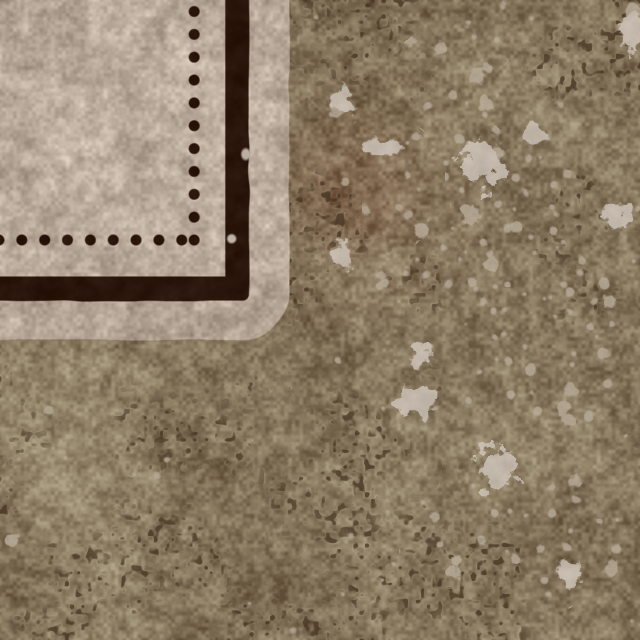
Reproduce this texture procedurally as a Shadertoy shader.

```glsl
float hash(vec2 p) {
    vec3 q = fract(vec3(p.xyx) * 0.1031);
    q += dot(q, q.yzx + 33.33);
    return fract((q.x + q.y) * q.z);
}

float noise(vec2 p) {
    vec2 i = floor(p), f = fract(p);
    f = f * f * (3.0 - 2.0 * f);
    return mix(mix(hash(i), hash(i + vec2(1, 0)), f.x),
               mix(hash(i + vec2(0, 1)), hash(i + vec2(1, 1)), f.x), f.y);
}

float fbm(vec2 p) {
    float sum = 0.0, amplitude = 0.5;
    for (int i = 0; i < 4; i++) {
        sum += amplitude * noise(p);
        p = mat2(1.6, 1.2, -1.2, 1.6) * p + 17.3;
        amplitude *= 0.5;
    }
    return sum / 0.9375;
}

float fill(float d, float blur) {
    return 1.0 - smoothstep(-blur, blur, d);
}

float stain(vec2 p, vec2 center, float radius) {
    vec2 q = (p - center) / radius;
    return exp(-dot(q, q));
}

// Rounded lower-right corner of a sheet reaching left and up
float cornerDistance(vec2 p, vec2 corner, float radius) {
    vec2 q = vec2(p.x - corner.x, corner.y - p.y) + radius;
    return length(max(q, 0.0)) + min(max(q.x, q.y), 0.0) - radius;
}

// Beads repeated along the positive first axis
float beadDistance(vec2 p, float spacing, float radius) {
    p.x -= max(round(p.x / spacing), 0.0) * spacing;
    return length(p) - radius;
}

// Irregular chip; rough is a shared edge disturbance
float chip(vec2 p, vec2 center, vec2 radii, float rough) {
    vec2 q = (p - center) / radii;
    return (length(q) - 1.0) * min(radii.x, radii.y) + rough * min(radii.x, radii.y);
}

// Hashed flecks, one candidate per cell, searched over neighbours
float scatteredChips(vec2 p, float cell, float density, float rough, float seed) {
    vec2 home = floor(p / cell);
    float d = 1.0;
    for (int y = -1; y <= 1; y++)
    for (int x = -1; x <= 1; x++) {
        vec2 id = home + vec2(x, y);
        vec2 center = (id + vec2(hash(id + seed), hash(id + seed + 41.0))) * cell;
        float size = cell * mix(0.1, 0.3, hash(id + seed + 83.0));
        if (hash(id + seed + 127.0) < density)
            d = min(d, chip(p, center, vec2(size), rough));
    }
    return d;
}

vec3 groundColor(vec2 p, float grain, float fine) {
    float broad = fbm(p * 7.0 + 4.0);
    float t = 0.49 + 0.5 * (broad - 0.5) + 0.75 * (grain - 0.5) + 0.45 * (fine - 0.5);
    t += 0.13 * stain(p, vec2(0.10, 0.27), 0.20) + 0.06 * stain(p, vec2(0.68, 0.93), 0.18);
    t -= 0.18 * stain(p, vec2(0.54, 0.69), 0.07) + 0.17 * stain(p, vec2(0.49, 0.48), 0.06);
    t -= 0.14 * stain(p, vec2(0.03, 0.06), 0.08) + 0.14 * stain(p, vec2(0.42, 0.06), 0.06);
    t -= 0.12 * stain(p, vec2(0.89, 0.18), 0.07) + 0.08 * stain(p, vec2(0.82, 0.54), 0.15);
    vec3 color = mix(vec3(0.37, 0.30, 0.21), vec3(0.69, 0.64, 0.53), clamp(t, 0.0, 1.0));
    color += vec3(0.025, -0.01, -0.01) * stain(p, vec2(0.55, 0.70), 0.12);

    // Dark grit gathers in patches
    float patches = smoothstep(0.42, 0.68, fbm(p * 9.0 + 31.0));
    float grit = smoothstep(0.62, 0.84, noise(p * 115.0) * 0.7 + fine * 0.35);
    return mix(color, vec3(0.25, 0.18, 0.11), grit * patches * 0.75);
}

void mainImage(out vec4 fragColor, in vec2 fragCoord) {
    vec2 p = fragCoord / iResolution.y;
    float blur = max(1.0 / iResolution.y, 0.0015);
    float grain = fbm(p * 48.0);
    float fine = noise(p * 170.0 + 9.0);
    float rough = 2.2 * (fbm(p * 65.0 + 13.0) - 0.5);
    vec3 color = groundColor(p, grain, fine);

    // Pale sheet
    float edgeWobble = 0.003 * (noise(p * 30.0) - 0.5);
    float sheet = fill(cornerDistance(p, vec2(0.452, 0.469), 0.075) + edgeWobble, blur);
    float paperTone = 0.24 * (grain - 0.5) + 0.11 * (fine - 0.5) + 0.16 * (fbm(p * 10.0) - 0.5);
    vec3 paper = vec3(0.72, 0.66, 0.60) + paperTone;
    color = mix(color, paper, sheet);

    // Dark border and its inner beads
    vec3 ink = vec3(0.16, 0.08, 0.04) + 0.08 * (grain - 0.5);
    float outer = cornerDistance(p, vec2(0.389, 0.530), 0.010) + edgeWobble;
    float inner = cornerDistance(p, vec2(0.352, 0.568), 0.001);
    color = mix(color, ink, fill(max(outer, -inner), blur));
    float column = beadDistance((p - vec2(0.3034, 0.625)).yx, 0.0357, 0.0085);
    float row = beadDistance(vec2(0.284 - p.x, p.y - 0.625), 0.0357, 0.0085);
    color = mix(color, ink, fill(min(column, row), blur));

    // Scattered pale flecks, densest toward the upper right
    float side = smoothstep(0.48, 0.78, p.x) * mix(0.45, 1.0, smoothstep(0.25, 0.6, p.y));
    float cluster = smoothstep(0.38, 0.62, fbm(p * 6.0 + 52.0));
    float density = (0.02 + 0.33 * side * cluster) * (1.0 - sheet);
    float flecks = min(scatteredChips(p, 0.042, density, rough, 5.0),
                       scatteredChips(p, 0.023, density, rough, 211.0));
    color = mix(color, vec3(0.72, 0.67, 0.60), 0.8 * fill(flecks, 0.0025));

    // Largest chips and two nicks in the border
    float large = chip(p, vec2(0.752, 0.746), vec2(0.030, 0.032), rough);
    large = min(large, chip(p, vec2(0.777, 0.268), vec2(0.030, 0.034), rough));
    large = min(large, chip(p, vec2(0.535, 0.844), vec2(0.018, 0.016), rough));
    large = min(large, chip(p, vec2(0.596, 0.768), vec2(0.024, 0.013), rough));
    large = min(large, chip(p, vec2(0.535, 0.600), vec2(0.017, 0.019), rough));
    large = min(large, chip(p, vec2(0.655, 0.443), vec2(0.016, 0.018), rough));
    large = min(large, chip(p, vec2(0.654, 0.374), vec2(0.030, 0.020), rough));
    large = min(large, chip(p, vec2(0.963, 0.660), vec2(0.020, 0.019), rough));
    large = min(large, chip(p, vec2(0.888, 0.107), vec2(0.017, 0.018), rough));
    large = min(large, chip(p, vec2(0.990, 0.950), vec2(0.019, 0.022), rough));
    large = min(large, chip(p, vec2(0.833, 0.792), vec2(0.018, 0.013), rough));
    large = min(large, chip(p, vec2(0.384, 0.759), vec2(0.007, 0.009), 0.0));
    large = min(large, chip(p, vec2(0.362, 0.627), vec2(0.007), 0.0));
    vec3 chalk = vec3(0.77, 0.73, 0.68) + 0.1 * (grain - 0.5);
    color = mix(color, chalk, 0.95 * fill(large, 0.0025));

    fragColor = vec4(clamp(color, 0.0, 1.0), 1.0);
}
```
